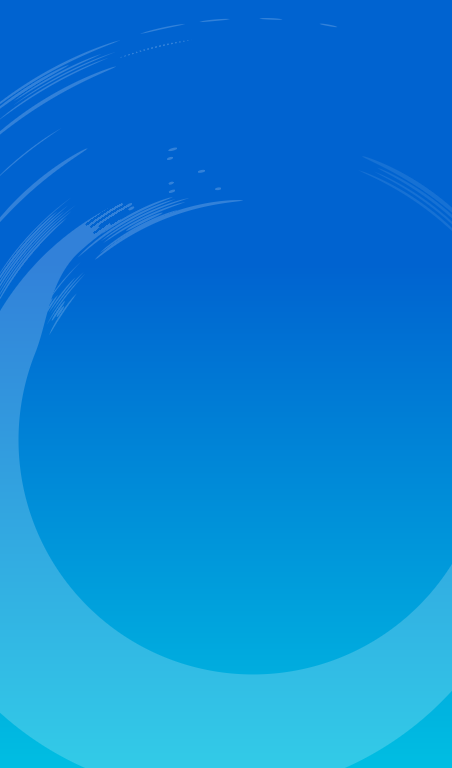
A Shadertoy shader for this background:

```glsl
const vec2 RING_CENTER = vec2(0.3294, 0.4271);
const float RING_RADIUS = 0.3053;
const vec2 RIM_CENTER = vec2(0.2799, 0.3815);
const float RIM_RADIUS = 0.4173;
const vec3 DEEP_BLUE = vec3(0.0, 0.388, 0.816);
const vec3 AQUA = vec3(0.0, 0.745, 0.886);

float hash(vec2 cell) {
    return fract(sin(dot(cell, vec2(127.1, 311.7))) * 43758.55);
}

// Antialiased coverage of a signed distance, positive inside
float cover(float inside, float px) {
    return clamp(inside / px + 0.5, 0.0, 1.0);
}

// Tapered arc; polar = (angle, radius), span = (first angle, last angle)
float stroke(vec2 polar, float radius, float halfWidth, vec2 span, float px) {
    float t = (polar.x - span.x) / (span.y - span.x);
    float w = halfWidth * sqrt(max(4.0 * t * (1.0 - t), 0.0));
    return cover(w - abs(polar.y - radius), px) * min(1.0, 2.0 * w / px);
}

// Parallel arcs with uneven ends and thickness
float bristles(vec2 polar, vec2 radii, float count, vec2 span, float jitter, float px) {
    float pitch = (radii.y - radii.x) / count;
    float row = floor((polar.y - radii.x) / pitch);
    if (row < 0.0 || row >= count) return 0.0;
    float h = hash(vec2(row, count));
    float k = hash(vec2(count, row + 7.0));
    vec2 ends = span + jitter * vec2(h, -k);
    float radius = radii.x + (row + 0.5) * pitch;
    return stroke(polar, radius, pitch * mix(0.2, 0.48, k), ends, px);
}

// Short dashes scattered over polar cells
float speckles(vec2 polar, vec2 radii, vec2 span, float density, float px) {
    vec2 size = vec2(0.042, 0.0052);
    float row = floor(polar.y / size.y);
    float shift = hash(vec2(row, 3.0)) * size.x;
    float column = floor((polar.x + shift) / size.x);
    float h = hash(vec2(column, row));
    float start = column * size.x - shift;
    float radius = (row + 0.5) * size.y;
    float inside = step(radii.x, radius) * step(radius, radii.y)
                 * step(span.x, start) * step(start, span.y);
    vec2 ends = start + size.x * vec2(0.1, 0.5 + 0.4 * hash(vec2(row, column)));
    return inside * step(h, density) * stroke(polar, radius, 0.0017, ends, px);
}

// Broad crescent with a frayed upper end
float crescent(vec2 p, vec2 polar, float px) {
    float inner = RING_RADIUS + 0.028 * smoothstep(0.38, 0.82, polar.x);
    float upper = polar.x > 0.0 ? 0.382 - 0.026 * polar.x : 1.0;
    float tip = 0.9 + 0.2 * hash(vec2(floor(polar.y * 340.0), 5.0));
    float inside = min(polar.y - inner, upper - polar.y);
    inside = min(inside, RIM_RADIUS - length(p - RIM_CENTER));
    inside = min(inside, (tip - polar.x) * polar.y);
    return cover(inside, px);
}

// Dry brush marks around the upper left
float dryBrush(vec2 polar, float px) {
    float m = bristles(polar, vec2(0.297, 0.327), 10.0, vec2(0.36, 0.82), 0.22, px);
    m = max(m, bristles(polar, vec2(0.313, 0.335), 6.0, vec2(0.78, 1.42), 0.25, px));
    m = max(m, stroke(polar, 0.3122, 0.0024, vec2(0.85, 1.53), px));
    m = max(m, bristles(polar, vec2(0.376, 0.396), 7.0, vec2(0.46, 0.94), 0.08, px));
    m = max(m, stroke(polar, 0.4366, 0.0027, vec2(0.65, 1.055), px));
    m = max(m, stroke(polar, 0.4766, 0.0008, vec2(0.78, 1.02), px));
    m = max(m, stroke(polar, 0.5180, 0.0023, vec2(0.82, 1.22), px));
    m = max(m, bristles(polar, vec2(0.530, 0.546), 4.0, vec2(0.84, 1.24), 0.14, px));
    m = max(m, stroke(polar, 0.5485, 0.0016, vec2(0.86, 1.25), px));

    // Dashes that shorten along the outermost arc
    for (float i = 0.0; i < 4.0; i++) {
        float start = 1.30 + 0.143 * i;
        vec2 span = vec2(start, start + 0.11 / (1.0 + 0.5 * i));
        m = max(m, stroke(polar, 0.5488, 0.001, span, px));
    }

    // Dotted trail
    float dots = smoothstep(-0.2, 0.6, sin(polar.x * 630.0));
    m = max(m, dots * stroke(polar, 0.527, 0.001, vec2(1.23, 1.42), px));

    m = max(m, speckles(polar, vec2(0.337, 0.362), vec2(1.04, 1.38), 0.20, px));
    m = max(m, speckles(polar, vec2(0.382, 0.402), vec2(1.16, 1.38), 0.22, px));
    return max(m, speckles(polar, vec2(0.30, 0.35), vec2(1.4, 1.68), 0.04, px));
}

void mainImage(out vec4 fragColor, in vec2 fragCoord) {
    float px = 1.0 / iResolution.y;
    vec2 p = fragCoord * px;
    vec2 d = p - RING_CENTER;
    vec2 polar = vec2(atan(d.y, -d.x), length(d));

    // Vertical backdrop
    vec3 color = mix(AQUA, DEEP_BLUE, clamp(p.y / 0.655, 0.0, 1.0));

    // Pale paint and faint hairs on the right
    float paint = max(crescent(p, polar, px), dryBrush(polar, px));
    float hairs = bristles(polar, vec2(0.374, 0.399), 4.0, vec2(1.90, 2.5), 0.12, px);
    color = mix(color, vec3(1.0), 0.195 * max(paint, 0.45 * hairs));
    fragColor = vec4(color, 1.0);
}
```
